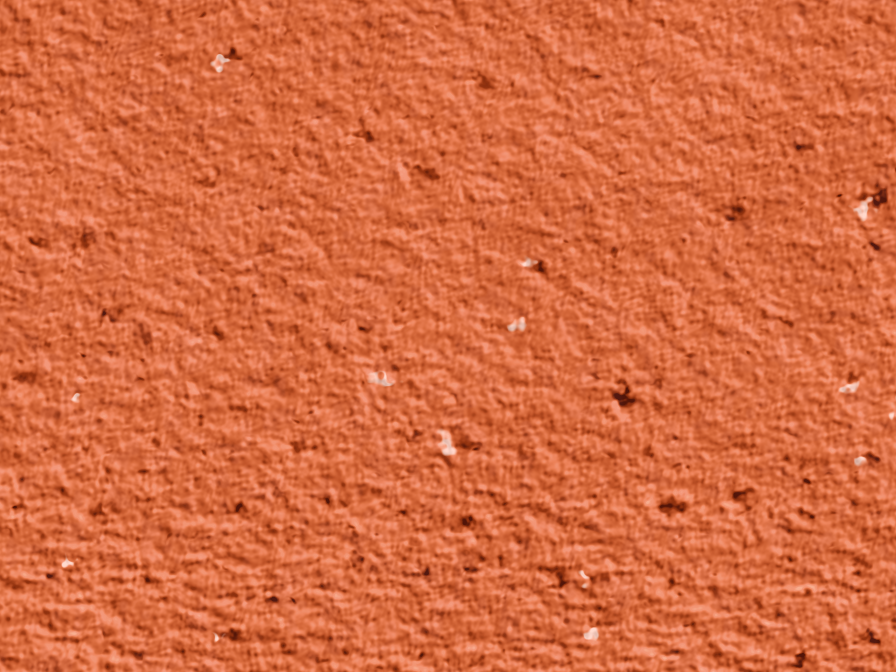
A WebGL 2 fragment shader for this texture:

```glsl
#version 300 es
precision highp float;
// Rough orange clay plaster with pits, pale chips and horizontal drag marks, lit from the lower left.
uniform vec2 u_resolution;
out vec4 fragColor;

// Integer hash: three random values per lattice cell
vec3 hash3(vec2 cell, uint seed) {
    uvec2 c = uvec2(ivec2(cell));
    uvec3 v = uvec3(c, seed) * 1664525u + 1013904223u;
    v.x += v.y * v.z; v.y += v.z * v.x; v.z += v.x * v.y;
    v ^= v >> 16u;
    v.x += v.y * v.z; v.y += v.z * v.x; v.z += v.x * v.y;
    return vec3(v >> 8u) / 16777216.0;
}

float noise(vec2 p, uint seed) {
    vec2 i = floor(p), f = fract(p);
    f = f * f * (3.0 - 2.0 * f);
    float low = mix(hash3(i, seed).x, hash3(i + vec2(1, 0), seed).x, f.x);
    float high = mix(hash3(i + vec2(0, 1), seed).x, hash3(i + 1.0, seed).x, f.x);
    return mix(low, high, f.y);
}

// Surface height: fine grain on turned lattices, lumps, and streaks that deepen towards the bottom
float height(vec2 p, float drag) {
    vec2 q = p + 0.008 * vec2(noise(p * 23.0, 1u), noise(p * 19.0, 2u));
    vec2 turned = mat2(0.8, 0.6, -0.6, 0.8) * q;
    vec2 tilted = mat2(0.92, -0.39, 0.39, 0.92) * q;
    float grain = 1.5 * noise(turned * 165.0, 3u) + 0.9 * noise(tilted * 200.0, 7u);
    float lumps = 2.1 * noise(tilted * vec2(75.0, 90.0), 4u) + 3.0 * noise(q * vec2(30.0, 42.0), 5u);
    float streaks = mix(0.3, 2.3, drag) * noise(q * vec2(24.0, 105.0), 6u);
    return grain + lumps + streaks;
}

// Scattered pits: x = shadow, y = lit rim, z = pale chip
vec3 pits(vec2 p, float cell, float chance, uint seed) {
    vec3 cover = vec3(0);
    vec2 ragged = vec2(noise(p * 95.0, seed + 2u), noise(p * 95.0, seed + 3u)) - 0.5;
    for (int j = -1; j <= 1; j++)
    for (int i = -1; i <= 1; i++) {
        vec2 id = floor(p / cell) + vec2(i, j);
        vec3 place = hash3(id, seed), form = hash3(id, seed + 1u);
        float density = mix(1.4, 0.5, smoothstep(0.15, 0.9, id.y * cell + 0.15 * id.x * cell));
        if (place.z > chance * density) continue;
        float size = cell * mix(0.08, 0.19, form.x);
        vec2 q = (p - (id + 0.2 + 0.6 * place.xy) * cell) / size;
        float turn = (form.y - 0.5) * 1.6;
        q = mat2(cos(turn), -sin(turn), sin(turn), cos(turn)) * q + 1.6 * ragged;
        q *= vec2(0.8, 1.15);
        float shadow = 1.0 - smoothstep(0.1, 1.3, length(q));
        float front = length(q + vec2(1.0, 0.95));
        float rim = 1.0 - smoothstep(0.2, 1.2, front);
        float chip = (1.0 - smoothstep(0.3, 0.9, front)) * step(form.z, 0.22);
        cover = max(cover, vec3(shadow * mix(0.45, 1.0, place.x), rim, chip));
    }
    return cover;
}

// Clay colour from deep shadow through orange to pale highlight
vec3 clay(float tone) {
    vec3 c = mix(vec3(0.32, 0.08, 0.03), vec3(0.58, 0.20, 0.06), smoothstep(-3.8, -2.2, tone));
    c = mix(c, vec3(0.76, 0.33, 0.16), clamp((tone + 2.2) / 1.2, 0.0, 1.0));
    c = mix(c, vec3(0.85, 0.42, 0.24), clamp(tone + 1.0, 0.0, 1.0));
    c = mix(c, vec3(0.93, 0.51, 0.35), clamp(tone / 0.95, 0.0, 1.0));
    c = mix(c, vec3(0.95, 0.58, 0.45), clamp((tone - 0.95) / 0.85, 0.0, 1.0));
    return mix(c, vec3(0.97, 0.68, 0.56), smoothstep(2.0, 3.8, tone));
}

void main() {
    vec2 p = gl_FragCoord.xy / u_resolution.y;
    float drag = 1.0 - smoothstep(0.0, 0.6, p.y + 0.12 * (noise(p * 5.0, 8u) - 0.5));

    // Relief from the slope facing the light
    vec2 lightStep = vec2(0.0026, 0.0030);
    float slope = height(p + lightStep, drag) - height(p - lightStep, drag);
    float tone = slope * mix(0.9, 1.05, drag) - 0.03;
    tone += 0.5 * (noise(p * 9.0, 9u) - 0.5);

    // Pits and chips at two sizes
    vec3 large = pits(p, 0.095, 0.5, 20u);
    vec3 small = pits(p, 0.045, 0.4, 40u);
    tone += 1.1 * large.y + 0.8 * small.y;
    tone -= 3.4 * large.x * (1.0 - large.z) + 2.2 * small.x;

    // Slight pink dusting and mineral chips
    vec3 color = clay(tone);
    color += vec3(0.004, 0.014, 0.03) * smoothstep(0.5, 0.8, noise(p * 60.0, 11u));
    vec3 mineral = vec3(0.96, 0.82, 0.78) + 0.06 * clamp(slope, -2.0, 1.0);
    color = mix(color, mineral, 0.9 * large.z);
    fragColor = vec4(clamp(color, 0.0, 1.0), 1.0);
}
```
